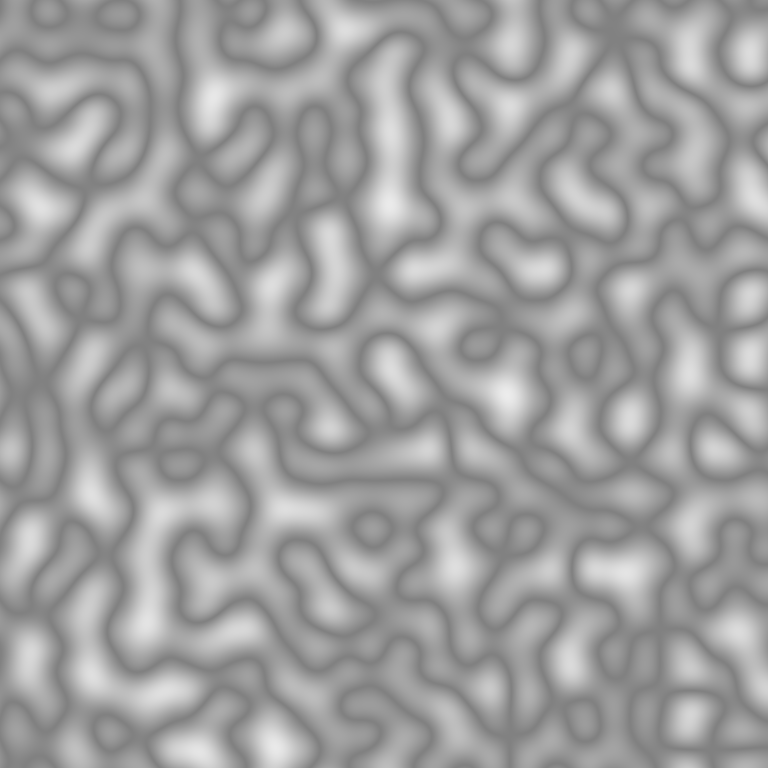
A Shadertoy shader for this texture:

```glsl
// Draws grey billowed gradient noise: soft pale blobs divided by thin dark creases.

#define CELLS 12.8           // lattice cells across the canvas
#define BASE_GREY 0.495      // grey level in the creases
#define CONTRAST 0.73        // brightness gained per unit of noise
#define CREASE_SOFTNESS 0.015 // rounding of the crease bottoms
#define SEED 37u

const float TAU = 6.2831853;

// Integer hash of a lattice point, from 0 to 1
float hash(ivec2 cell) {
    uvec2 q = uvec2(cell) * uvec2(1597334673u, 3812015801u);
    uint h = (q.x ^ q.y) + SEED * 668265263u;
    h = (h ^ (h >> 16)) * 2146121005u;
    h = (h ^ (h >> 15)) * 2221713035u;
    h ^= h >> 16;
    return float(h >> 8) / 16777216.0;
}

// Slope contributed by one lattice corner with a random unit gradient
float cornerSlope(ivec2 cell, vec2 offset) {
    float angle = TAU * hash(cell);
    return dot(vec2(cos(angle), sin(angle)), offset);
}

// Gradient noise with quintic blending
float gradientNoise(vec2 p) {
    ivec2 cell = ivec2(floor(p));
    vec2 f = fract(p);
    vec2 blend = f * f * f * (f * (f * 6.0 - 15.0) + 10.0);
    float low = mix(cornerSlope(cell, f),
                    cornerSlope(cell + ivec2(1, 0), f - vec2(1, 0)), blend.x);
    float high = mix(cornerSlope(cell + ivec2(0, 1), f - vec2(0, 1)),
                     cornerSlope(cell + ivec2(1, 1), f - vec2(1, 1)), blend.x);
    return mix(low, high, blend.y);
}

void mainImage(out vec4 fragColor, in vec2 fragCoord) {
    // Lattice hangs from the top edge of the canvas
    vec2 p = vec2(fragCoord.x, fragCoord.y - iResolution.y) / iResolution.y * CELLS;

    // Fold the noise at zero, with a slightly rounded crease
    float n = gradientNoise(p);
    float billow = sqrt(n * n + CREASE_SOFTNESS * CREASE_SOFTNESS);

    float grey = BASE_GREY + CONTRAST * billow;
    fragColor = vec4(vec3(min(grey, 1.0)), 1.0);
}
```
